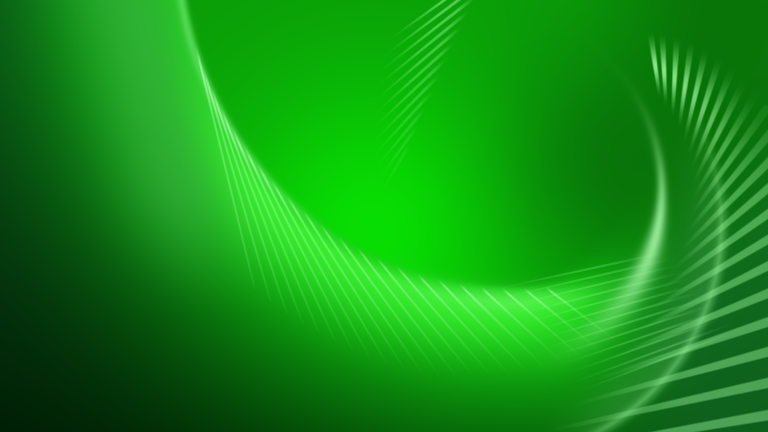
Reproduce this background procedurally as a WebGL 1 fragment shader.

```glsl
precision highp float;
// Glowing green abstract: a sweeping bowl-shaped curve with fans of light rays.
uniform vec2 u_resolution;

const vec2 BOWL_CENTER = vec2(1.192, 1.139);
const vec2 BOWL_RADII = vec2(0.775, 0.806);
const vec3 PALE = vec3(0.64, 1.0, 0.64);

float gauss(float d, float width) {
  return exp(-d * d / (width * width));
}

// Elliptical soft spot.
float spot(vec2 p, vec2 center, vec2 size) {
  return gauss(length((p - center) / size), 1.0);
}

vec2 quadratic(vec2 a, vec2 b, vec2 c, float t) {
  return mix(mix(a, b, t), mix(b, c, t), t);
}

vec2 cubic(vec2 a, vec2 b, vec2 c, vec2 d, float t) {
  return mix(quadratic(a, b, c, t), quadratic(b, c, d, t), t);
}

// x: coverage of a tapered ray from a to b, y: position along it.
vec2 ray(vec2 p, vec2 a, vec2 b, float startWidth, float endWidth, float soft) {
  vec2 ab = b - a;
  float h = clamp(dot(p - a, ab) / dot(ab, ab), 0.0, 1.0);
  float d = length(p - a - ab * h);
  float w = mix(startWidth, endWidth, h);
  return vec2(1.0 - smoothstep(max(w - soft, 0.0), w + soft, d), h);
}

// Signed distance, roughly, from the bowl edge; positive outside.
float bowlDistance(vec2 p) {
  return (length((p - BOWL_CENTER) / BOWL_RADII) - 1.0) * 0.79;
}

vec3 background(vec2 p, float d) {
  float right = smoothstep(1.3, 1.65, p.x);

  // Inside of the bowl
  vec3 inner = mix(vec3(0.04, 0.61, 0.03), vec3(0.03, 0.87, 0.01),
                   spot(p, vec2(0.87, 0.47), vec2(0.36, 0.36)));
  inner = mix(inner, vec3(0.03, 0.45, 0.04),
              0.9 * spot(p, vec2(1.43, 0.63), vec2(0.25, 0.3)));
  inner = mix(inner, vec3(0.03, 0.42, 0.03), 0.8 * right);

  // Outside, falling off into the dark corner
  float away = max(d, 0.0);
  float fall = exp(-pow(away / 0.38, 1.7));
  vec3 dark = mix(vec3(0.0, 0.11, 0.02), vec3(0.03, 0.22, 0.1), p.y);
  vec3 outer = mix(dark, vec3(0.06, 0.8, 0.05), fall);
  float haze = gauss(p.x - 0.31 - 0.27 * (1.0 - p.y), 0.15)
             * smoothstep(0.25, 0.6, p.y);
  outer = mix(outer, vec3(0.25, 0.68, 0.28), 0.62 * haze);
  outer = mix(outer, vec3(0.06, 0.38, 0.12), 0.88 * right);

  float edge = mix(0.012, 0.2, smoothstep(1.2, 1.6, p.x));
  return mix(inner, outer, smoothstep(-edge, edge, d));
}

// Thin rays hanging below the bowl edge, shorter lived toward the right.
float bowlRays(vec2 p, float soft) {
  float sum = 0.0;
  for (int i = 0; i < 22; i++) {
    float s = float(i) / 21.0;
    float angle = mix(0.3, 1.66, s);
    vec2 a = BOWL_CENTER + BOWL_RADII * vec2(-cos(angle), -sin(angle));
    vec2 b = quadratic(vec2(0.59, 0.33), vec2(0.98, 0.0), vec2(1.44, 0.2), s);
    vec2 r = ray(p, a, b, 0.0026, 0.0022, soft);
    float fade = pow(1.0 - r.y, mix(0.5, 1.3, s));
    sum += r.x * fade * smoothstep(0.0, 0.1, r.y);
  }
  return min(sum, 1.2);
}

// Faint threads linking the bowl bottom to the side fan.
float threads(vec2 p, float soft) {
  float sum = 0.0;
  for (int i = 0; i < 13; i++) {
    float s = float(i) / 12.0;
    vec2 a = mix(vec2(1.12, 0.325), vec2(1.33, 0.09), s);
    vec2 b = mix(vec2(1.56, 0.42), vec2(1.72, 0.24), s);
    vec2 r = ray(p, a, b, 0.0015, 0.003, soft);
    sum += r.x * smoothstep(0.0, 0.5, r.y) * (1.0 - smoothstep(0.6, 1.0, r.y));
  }
  return min(sum, 1.0);
}

// Broad stripes spreading to the right border.
float sideFan(vec2 p, float soft) {
  float sum = 0.0;
  for (int i = 0; i < 21; i++) {
    float s = pow(float(i) / 20.0, 1.2);
    vec2 a = cubic(vec2(1.528, 0.77), vec2(1.7, 0.54), vec2(1.56, 0.29), vec2(1.18, -0.065), s);
    vec2 b = cubic(vec2(1.505, 0.93), vec2(1.852, 0.89), vec2(1.852, 0.5), vec2(1.898, 0.06), s);
    vec2 r = ray(p, a, b, 0.003, mix(0.007, 0.014, s), soft * 1.5);
    float tip = smoothstep(0.4, 1.0, r.y) * (1.0 - smoothstep(0.3, 0.6, s));
    float ends = smoothstep(0.0, 0.55, r.y) * (1.0 - tip);
    sum += r.x * ends * mix(0.9, 0.42, smoothstep(0.0, 0.4, s));
  }
  return min(sum, 0.85);
}

// Small feathered fan at the top.
float topFan(vec2 p, float soft) {
  float sum = 0.0;
  for (int i = 0; i < 12; i++) {
    float s = float(i) / 11.0;
    vec2 a = quadratic(vec2(0.89, 0.9), vec2(0.83, 0.7), vec2(0.88, 0.55), s);
    vec2 b = quadratic(vec2(1.14, 1.08), vec2(1.05, 0.9), vec2(0.95, 0.67), s);
    vec2 r = ray(p, a, b, 0.0018, 0.004, soft);
    sum += r.x * smoothstep(0.0, 0.6, r.y) * (1.0 - smoothstep(0.75, 1.0, r.y)) * (1.0 - 0.8 * s);
  }
  return min(sum, 1.0);
}

void main() {
  vec2 p = gl_FragCoord.xy / u_resolution.y;
  float soft = max(0.0015, 0.8 / u_resolution.y);
  float d = bowlDistance(p);
  vec3 color = background(p, d);

  // Luminous sheet and rim along the bowl
  float span = smoothstep(0.35, 0.62, p.x) * (1.0 - smoothstep(1.2, 1.5, p.x));
  float sheet = smoothstep(-0.01, 0.04, d) * gauss(max(d - 0.03, 0.0), 0.11) * span;
  color = mix(color, vec3(0.26, 0.96, 0.22), 0.8 * sheet);
  float rim = gauss(d - 0.008, 0.012) * (1.0 - smoothstep(0.5, 0.85, p.x));
  float shine = gauss(d - 0.025, 0.03) * gauss(p.x - 1.17, 0.2);
  color = mix(color, PALE, 0.35 * rim + 0.25 * shine + 0.5 * bowlRays(p, soft));
  color = mix(color, PALE, 0.25 * threads(p, soft));

  // Outer arc with a faint veil inside it
  float arc = length(p - vec2(1.127, 0.479)) - 0.546;
  float arcFade = (1.0 - smoothstep(0.4, 0.78, p.y)) * smoothstep(1.2, 1.45, p.x);
  float veil = gauss(min(arc, 0.0), 0.09) * (1.0 - smoothstep(-0.005, 0.005, arc));
  color = mix(color, PALE, arcFade * (0.3 * gauss(arc, 0.012) + 0.16 * veil));

  // Bright crescent, widening toward its tail
  float crescent = length(p - vec2(1.102, 0.56)) - 0.433;
  float width = mix(0.034, 0.011, smoothstep(0.2, 0.6, p.y));
  float glow = gauss(crescent + 0.003, width) * gauss(p.y - 0.45, 0.2)
             * smoothstep(1.2, 1.4, p.x);
  color = mix(color, vec3(0.7, 1.0, 0.7), 0.8 * glow);

  color = mix(color, PALE, sideFan(p, soft));
  color = mix(color, PALE, 0.5 * topFan(p, soft));
  gl_FragColor = vec4(color, 1.0);
}
```
